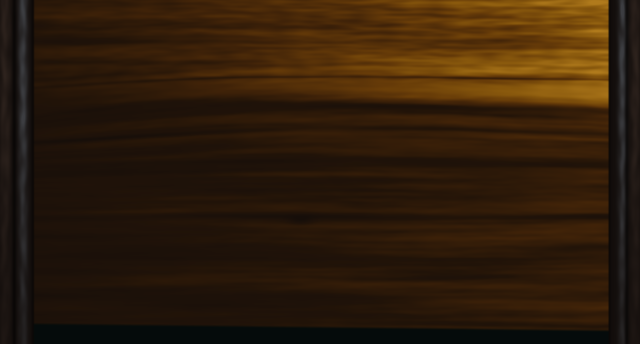
A WebGL 2 fragment shader for this texture:

```glsl
#version 300 es
precision highp float;

uniform vec2 u_resolution;
out vec4 fragColor;

// Layout, as fractions of the canvas
const float FRAME_LEFT = 0.053;
const float FRAME_RIGHT = 0.951;
const float SILL_HEIGHT = 0.060;
const float SILL_SLOPE = 0.022;
const float EDGE_SOFT = 0.005;
const vec2 KNOT = vec2(0.47, 0.362);

// Growth arch: horizontal center, height and curvature
const float ARCH_X = 0.62;
const float ARCH_HEIGHT = 0.695;
const float ARCH_BEND = 0.17;

// Grain strength, from broad bands to fine flecks
const float BAND_GAIN = 0.36;
const float STREAK_GAIN = 0.36;
const float FIBRE_GAIN = 0.24;
const float FLECK_GAIN = 0.20;

// Wood tones from shadow to lit honey
const vec3 WOOD[6] = vec3[6](
  vec3(0.075, 0.050, 0.038), vec3(0.130, 0.075, 0.033),
  vec3(0.250, 0.135, 0.030), vec3(0.400, 0.230, 0.030),
  vec3(0.540, 0.350, 0.050), vec3(0.690, 0.480, 0.110));

// Dark seams: height, half thickness, strength
const vec3 SEAMS[7] = vec3[7](
  vec3(0.880, 0.018, 0.42), vec3(0.777, 0.004, 0.40),
  vec3(0.628, 0.008, 0.60), vec3(0.530, 0.016, 0.32),
  vec3(0.370, 0.010, 0.65), vec3(0.245, 0.016, 0.35),
  vec3(0.135, 0.014, 0.38));

const vec3 SILL_COLOR = vec3(0.020, 0.045, 0.042);
const vec3 FRAME_DARK = vec3(0.072, 0.052, 0.044);
const vec3 FRAME_BROWN = vec3(0.165, 0.125, 0.105);
const vec3 FRAME_SHEEN = vec3(0.235, 0.240, 0.255);

vec2 hashGradient(vec2 cell) {
  vec3 h = fract(vec3(cell.xyx) * vec3(0.1031, 0.1030, 0.0973));
  h += dot(h, h.yzx + 33.33);
  float angle = 6.2832 * fract((h.x + h.y) * h.z);
  return vec2(cos(angle), sin(angle));
}

float gradientNoise(vec2 p) {
  vec2 i = floor(p), f = p - i;
  vec2 u = f * f * f * (f * (f * 6.0 - 15.0) + 10.0);
  float a = dot(hashGradient(i), f);
  float b = dot(hashGradient(i + vec2(1, 0)), f - vec2(1, 0));
  float c = dot(hashGradient(i + vec2(0, 1)), f - vec2(0, 1));
  float d = dot(hashGradient(i + vec2(1, 1)), f - vec2(1, 1));
  return 1.4 * mix(mix(a, b, u.x), mix(c, d, u.x), u.y);
}

float bell(float x, float center, float width) {
  float d = (x - center) / width;
  return exp(-d * d);
}

vec3 woodRamp(float tone) {
  float t = clamp(tone, 0.0, 0.999) * 5.0;
  int i = int(t);
  return mix(WOOD[i], WOOD[i + 1], fract(t));
}

vec3 panel(vec2 uv, float aspect) {
  // Grain follows the arch, with a slight slow waver
  vec2 p = vec2(uv.x * aspect, uv.y);
  float side = uv.x - ARCH_X;
  p.y += ARCH_BEND * side * side * bell(uv.y, 0.65, 0.13);
  p.y += 0.007 * gradientNoise(p * vec2(1.0, 3.0) + 7.0);
  p.y += 0.0015 * gradientNoise(p * vec2(5.0, 12.0) + 31.0);

  // Lamp glow above the arch, with a dim shelf below it
  float spread = mix(0.12, 0.050, smoothstep(0.1, 0.6, uv.x));
  float lit = smoothstep(ARCH_HEIGHT - 0.01, ARCH_HEIGHT + spread, p.y);
  float tone = 0.125 + 0.22 * uv.x;
  tone += lit * (0.10 + 0.18 * uv.x + 0.26 * uv.x * uv.x);
  tone += 0.10 * uv.x * uv.x * smoothstep(0.82, 1.0, uv.y);
  tone += 0.10 * uv.x * smoothstep(0.55, 0.69, p.y) * (1.0 - lit);

  // Layered grain, calmer in the honey band
  float calm = bell(p.y, 0.742, 0.032) * lit;
  float grain = BAND_GAIN * gradientNoise(p * vec2(0.5, 12.0) + 3.0);
  grain += STREAK_GAIN * gradientNoise(p * vec2(1.1, 31.0) + 17.0);
  grain += FIBRE_GAIN * gradientNoise(p * vec2(2.6, 66.0) + 53.0);
  grain += FLECK_GAIN * gradientNoise(p * vec2(13.0, 90.0) + 91.0) * (0.4 + 0.6 * lit);
  tone *= 1.0 + grain * (1.0 - 0.25 * lit) * (1.0 - 0.75 * calm) + 0.10 * calm;

  // Seams fade in and out along their length
  for (int i = 0; i < 7; i++) {
    vec3 seam = SEAMS[i];
    float fade = 0.75 + 0.7 * gradientNoise(vec2(p.x * 1.7, float(i) * 5.3 + 0.5));
    fade *= i == 0 ? 1.3 - uv.x : 1.0;
    tone *= 1.0 - clamp(seam.z * fade, 0.0, 0.9) * bell(p.y, seam.x, seam.y);
  }
  tone *= 1.0 - 0.50 * bell(p.y, ARCH_HEIGHT - 0.004, 0.009) * bell(uv.x, 0.66, 0.24);

  // Small knot hanging from a seam
  tone *= 1.0 - 0.75 * bell(uv.x, KNOT.x, 0.020) * bell(uv.y, KNOT.y, 0.013);
  return woodRamp(tone);
}

// Rounded moulding: s runs from the outer side (0) to the panel (1)
vec3 moulding(float s, float sheenAt, vec2 uv) {
  float wear = 0.85 + 0.5 * gradientNoise(uv * vec2(110.0, 16.0));
  float height = mix(0.45, 1.0, smoothstep(0.0, 0.8, uv.y));
  vec3 color = mix(FRAME_DARK, FRAME_BROWN, bell(s, 0.15, 0.18) * wear * height);
  color = mix(color, FRAME_SHEEN, clamp(bell(s, sheenAt, 0.13) * wear * height, 0.0, 1.0));
  color *= 1.0 - 0.5 * bell(s, 0.42, 0.06);
  return color * (1.0 - 0.45 * smoothstep(0.88, 1.0, s));
}

void main() {
  vec2 uv = gl_FragCoord.xy / u_resolution;
  vec3 color = panel(uv, u_resolution.x / u_resolution.y);

  // Shadowed sill below the panel
  float sillTop = SILL_HEIGHT - SILL_SLOPE * uv.x;
  color = mix(SILL_COLOR, color, smoothstep(-EDGE_SOFT, EDGE_SOFT, uv.y - sillTop));

  // Side mouldings
  vec3 left = moulding(uv.x / FRAME_LEFT, 0.68, uv);
  vec3 right = moulding((1.0 - uv.x) / (1.0 - FRAME_RIGHT), 0.56, uv);
  float soft = 0.4 * EDGE_SOFT;
  color = mix(left, color, smoothstep(-soft, soft, uv.x - FRAME_LEFT));
  color = mix(color, right, smoothstep(-soft, soft, uv.x - FRAME_RIGHT));

  fragColor = vec4(color, 1.0);
}
```
